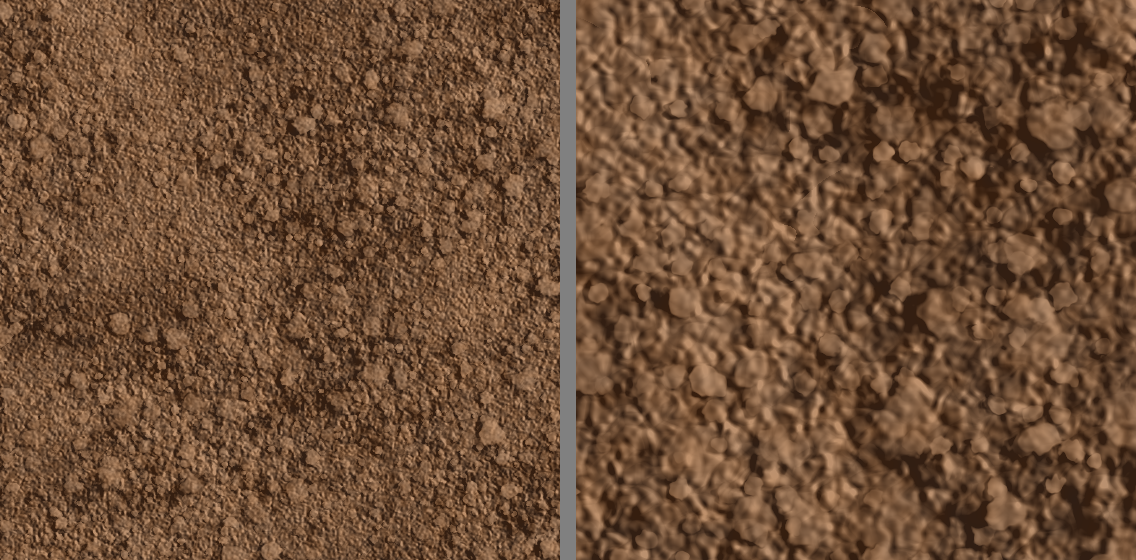
Left, the full canvas; right, a detail of the centre.
Give the GLSL for this texture, as a Shadertoy shader.

```glsl
const vec3 DARK_SOIL = vec3(0.24, 0.15, 0.09);
const vec3 MID_SOIL = vec3(0.44, 0.31, 0.21);
const vec3 PALE_SOIL = vec3(0.67, 0.51, 0.38);
const vec3 RUST_TINT = vec3(0.03, 0.0, -0.025);
const vec2 LIGHT_DIR = vec2(0.94, 0.34);
const float GRAIN_CELLS = 115.0;
const float CLOD_CELLS = 56.0;
const float LIGHT_STEP = 0.0032;
const float RELIEF_GAIN = 0.9;
const float BASE_TONE = 0.54;
const float PATCH_DEPTH = 0.7;
const float PIT_DEPTH = 0.38;
const float SHADOW_DEPTH = 0.5;
const float PEBBLE_TONE = 0.86;
const float SPECKLE = 0.3;

float hash(vec2 p) {
    vec3 q = fract(p.xyx * 0.1031);
    q += dot(q, q.yzx + 33.33);
    return fract((q.x + q.y) * q.z);
}

vec2 hash2(vec2 p) {
    return vec2(hash(p), hash(p + 71.7));
}

float noise(vec2 p) {
    vec2 i = floor(p), f = fract(p);
    f = f * f * (3.0 - 2.0 * f);
    return mix(mix(hash(i), hash(i + vec2(1, 0)), f.x),
               mix(hash(i + vec2(0, 1)), hash(i + vec2(1, 1)), f.x), f.y);
}

float fbm(vec2 p) {
    float sum = 0.0, gain = 0.5;
    for (int i = 0; i < 4; i++) {
        sum += gain * noise(p);
        p = mat2(1.6, 1.2, -1.2, 1.6) * p + 17.3;
        gain *= 0.5;
    }
    return sum / 0.9375;
}

// Rounded bumps of random height, one per cell
float bumps(vec2 p) {
    vec2 cell = floor(p);
    float top = 0.0;
    for (int y = -1; y <= 1; y++)
    for (int x = -1; x <= 1; x++) {
        vec2 id = cell + vec2(x, y);
        float dist = length(p - id - hash2(id));
        top = max(top, (1.0 - dist) * (0.6 + 0.7 * hash(id + 9.1)));
    }
    return top;
}

float soilHeight(vec2 p, float cloddy) {
    vec2 warp = vec2(noise(p * 110.0), noise(p * 110.0 + 40.0)) - 0.5;
    vec2 warped = p + 0.008 * warp;
    return 0.65 * bumps(warped * GRAIN_CELLS)
         + 1.1 * cloddy * bumps(warped * CLOD_CELLS + 5.0)
         + 0.7 * noise(p * 215.0);
}

// Scattered pebbles: x = cover, y = surface tone, z = thrown shadow
vec3 pebbles(vec2 p, float cells, float density, float maxRadius) {
    vec2 g = p * cells + cells;
    vec2 cell = floor(g);
    float wobble = 0.55 * (noise(g * 4.0) - 0.5) + 0.35 * (noise(g * 9.0) - 0.5);
    vec3 result = vec3(0.0);
    for (int y = -1; y <= 1; y++)
    for (int x = -1; x <= 1; x++) {
        vec2 id = cell + vec2(x, y);
        if (hash(id + 3.7) > density) continue;
        float exposed = mix(0.5, 1.0, hash(id + 55.0));
        vec2 q = (g - id - mix(vec2(0.2), vec2(0.8), hash2(id)))
               / (maxRadius * mix(0.55, 1.0, hash(id + 21.3)));
        q.y *= mix(0.85, 1.2, hash(id + 13.0));
        float dist = length(q) + wobble;
        float cover = exposed * (1.0 - smoothstep(0.78, 1.05, dist));
        float shadowDist = length(q + LIGHT_DIR * 0.65) + 1.5 * wobble;
        result.z = max(result.z, exposed * (1.0 - smoothstep(0.75, 1.2, shadowDist)));
        if (cover > result.x) {
            result.x = cover;
            result.y = PEBBLE_TONE + 0.14 * dot(q, LIGHT_DIR) - 0.1 * dist * dist
                     + 0.22 * (hash(id + 31.0) - 0.5);
        }
    }
    return result;
}

void mainImage(out vec4 fragColor, in vec2 fragCoord) {
    vec2 p = fragCoord / iResolution.y;
    float patches = fbm(p * 7.0 + 2.0);
    float cloddy = smoothstep(0.32, 0.62, fbm(p * 4.0 + 31.0));

    // Side-lit granular soil with dark pits between the clods
    float height = soilHeight(p, cloddy);
    float slope = height - soilHeight(p + LIGHT_DIR * LIGHT_STEP, cloddy);
    float crevice = height - 0.8 - 0.7 * cloddy;
    float relief = RELIEF_GAIN * slope + 0.28 * crevice;
    float pit = smoothstep(0.52, 0.72, fbm(p * 36.0 + 11.0)) * mix(0.4, 1.0, cloddy);
    float tone = BASE_TONE + relief + PATCH_DEPTH * (patches - 0.5) - PIT_DEPTH * pit;

    // Pebbles from small to large, gathered in cloddy areas
    float cells = 44.0, density = mix(0.25, 0.65, cloddy);
    for (int i = 0; i < 3; i++) {
        vec3 stone = pebbles(p, cells, density, 0.36);
        tone -= SHADOW_DEPTH * stone.z * (1.0 - stone.x);
        tone = mix(tone, stone.y + 0.3 * relief, 0.92 * stone.x);
        cells *= 0.59;
        density *= 0.8;
    }
    tone += SPECKLE * (noise(p * 255.0 + 8.0) - 0.5);
    tone = clamp(tone, -0.1, 1.15);

    // Tone to earth colours, with rusty and greyish drifts
    vec3 color = tone < 0.5 ? mix(DARK_SOIL, MID_SOIL, tone * 2.0)
                            : mix(MID_SOIL, PALE_SOIL, tone * 2.0 - 1.0);
    float rust = 0.6 * fbm(p * 18.0 + 60.0) + 0.8 * noise(p * 100.0) - 0.7;
    color += RUST_TINT * rust;
    fragColor = vec4(color, 1.0);
}
```
